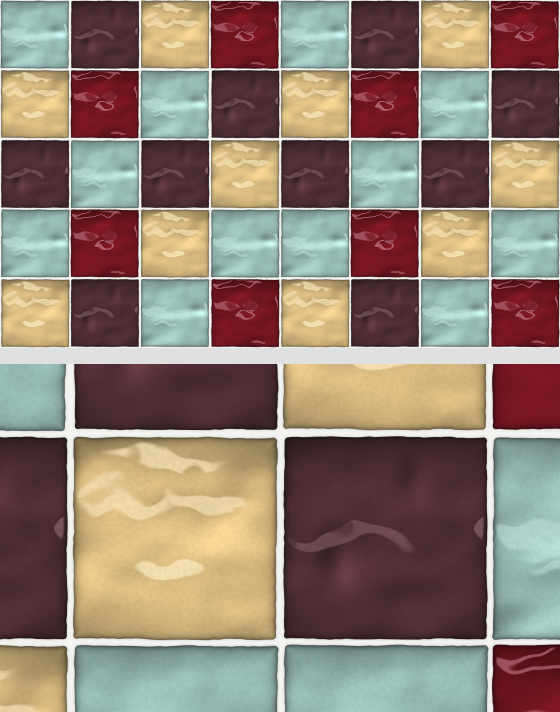
Top, the full canvas; bottom, a detail of the centre.
Give the GLSL for this pattern, as a Shadertoy shader.

```glsl
// Glossy hand-made square tiles in aqua, plum, sand and red on white grout
#define GRID vec2(8.0, 5.0)
#define HALF_SIZE 0.483
#define CORNER 0.018
#define EDGE_WOBBLE 0.012
#define TILT 0.016
#define SHIFT 0.012
#define RELIEF 0.75
#define GRAIN 0.045
#define GROUT vec3(0.96, 0.96, 0.95)

const int AQUA = 0, PLUM = 1, SAND = 2, RED = 3;

// Four-column colour order, bottom row first
const ivec4 LAYOUT[5] = ivec4[5](
    ivec4(SAND, PLUM, AQUA, RED), ivec4(AQUA, RED, SAND, AQUA),
    ivec4(PLUM, AQUA, PLUM, SAND), ivec4(SAND, RED, AQUA, PLUM),
    ivec4(AQUA, PLUM, SAND, RED));

const vec3 BASE[4] = vec3[4](vec3(0.62, 0.76, 0.735), vec3(0.305, 0.18, 0.205),
                             vec3(0.86, 0.745, 0.51), vec3(0.455, 0.085, 0.125));
const vec3 SHINE[4] = vec3[4](vec3(0.75, 0.87, 0.85), vec3(0.52, 0.37, 0.41),
                              vec3(0.96, 0.88, 0.70), vec3(0.70, 0.40, 0.46));

float hash(vec2 p) {
    vec3 q = fract(p.xyx * 0.1031);
    q += dot(q, q.yzx + 33.33);
    return fract((q.x + q.y) * q.z);
}

float noise(vec2 p) {
    vec2 i = floor(p), f = fract(p);
    f = f * f * (3.0 - 2.0 * f);
    return mix(mix(hash(i), hash(i + vec2(1, 0)), f.x),
               mix(hash(i + vec2(0, 1)), hash(i + vec2(1, 1)), f.x), f.y);
}

// Elliptical patch, outline and soft dent
float blob(vec2 p, vec2 c, vec2 r) { return 1.0 - smoothstep(0.82, 1.1, length((p - c) / r)); }
float ring(vec2 p, vec2 c, vec2 r) { return 1.0 - smoothstep(0.08, 0.28, abs(length((p - c) / r) - 1.0)); }
float dent(vec2 p, vec2 c, vec2 r) { p = (p - c) / r; return exp(-dot(p, p)); }

// Reflections on the glaze of each colour
float gloss(vec2 p, int kind) {
    vec2 seed = vec2(float(kind) * 17.0 + 3.0);
    vec2 w = p + 0.09 * (vec2(noise(p * vec2(7, 11) + seed), noise(p * vec2(9, 8) + seed + 40.0)) - 0.5);
    float broken = smoothstep(0.34, 0.5, noise(w * vec2(7, 20) + seed));
    if (kind == AQUA)
        return 0.55 * broken * max(blob(w, vec2(0.25, 0.53), vec2(0.22, 0.08)),
                               max(blob(w, vec2(0.46, 0.40), vec2(0.29, 0.07)),
                                   blob(w, vec2(0.72, 0.47), vec2(0.16, 0.04))))
             + 0.6 * blob(w, vec2(0.95, 0.58), vec2(0.02, 0.07));
    if (kind == PLUM) {
        float wave = 0.50 + 0.04 * sin(p.x * 13.0 + 2.6);
        float streak = blob(w, vec2(0.31, wave), vec2(0.30, 0.045));
        return 0.6 * streak * mix(0.45, 1.0, broken)
             + 0.75 * blob(w, vec2(0.955, 0.55), vec2(0.025, 0.08));
    }
    if (kind == SAND)
        return 0.75 * broken * max(blob(w, vec2(0.27, 0.70), vec2(0.24, 0.09)),
                               max(blob(w, vec2(0.66, 0.68), vec2(0.20, 0.05)),
                                   blob(w, vec2(0.45, 0.88), vec2(0.28, 0.045))))
             + 0.9 * blob(w, vec2(0.47, 0.33), vec2(0.15, 0.05));
    float red = max(blob(w, vec2(0.23, 0.63), vec2(0.21, 0.055)), blob(w, vec2(0.57, 0.62), vec2(0.10, 0.08)));
    red *= 0.7 * mix(0.25, 1.0, broken);
    red = max(red, 0.75 * ring(w, vec2(0.34, 0.92), vec2(0.29, 0.04)));
    red = max(red, 0.9 * ring(w, vec2(0.50, 0.49), vec2(0.11, 0.05)));
    red = max(red, 0.7 * blob(w, vec2(0.95, 0.67), vec2(0.02, 0.09)));
    return max(red, 0.6 * broken * blob(w, vec2(0.70, 0.11), vec2(0.11, 0.03)));
}

// Uneven surface height of each colour
float relief(vec2 p, int kind) {
    vec2 seed = vec2(float(kind) * 9.0);
    float h = 0.11 * noise(p * vec2(3, 5) + seed) + 0.035 * noise(p * vec2(7, 10) + seed);
    if (kind == AQUA) h -= 0.09 * dent(p, vec2(0.84, 0.54), vec2(0.15, 0.06));
    if (kind == PLUM) h -= 0.10 * dent(p, vec2(0.27, 0.38), vec2(0.07, 0.12))
                         + 0.06 * dent(p, vec2(0.64, 0.78), vec2(0.06, 0.10));
    return h;
}

void mainImage(out vec4 fragColor, in vec2 fragCoord) {
    vec2 grid = fragCoord / iResolution.xy * GRID;
    vec2 cell = min(floor(grid), GRID - 1.0);
    vec2 id = vec2(mod(cell.x, 4.0), cell.y);
    int kind = LAYOUT[int(id.y)][int(id.x)];
    float pixel = GRID.y / iResolution.y;

    // Slightly shifted and turned tile with ragged edges
    vec2 q = grid - cell - 0.5;
    q -= SHIFT * (vec2(hash(id + 5.0), hash(id + 19.0)) - 0.5);
    float tilt = TILT * (hash(vec2(float(kind) * 3.0 + 1.0, 7.0)) - 0.5);
    q += tilt * vec2(-q.y, q.x);
    vec2 p = q + 0.5;
    vec2 b = abs(q) - HALF_SIZE + CORNER;
    float d = length(max(b, 0.0)) + min(max(b.x, b.y), 0.0) - CORNER;
    d += EDGE_WOBBLE * (0.6 * noise(p * 9.0 + float(kind) * 11.0) + 0.4 * noise(p * 38.0) - 0.5);

    // Glaze: relief, pooled dark rim, reflections and fine grain
    float e = 0.03;
    float slope = (relief(p + vec2(-e, e), kind) - relief(p - vec2(-e, e), kind)) / (2.0 * e);
    vec3 color = BASE[kind] * (1.0 - RELIEF * 0.3 * slope);
    float inside = max(-d, 0.0);
    color *= 1.0 - 0.42 * exp(-inside / 0.013) - 0.14 * exp(-inside / 0.06);
    color *= 1.0 - 0.16 * smoothstep(0.80, 1.0, p.y + 0.08 * noise(p * vec2(6, 3)));
    color = mix(color, SHINE[kind], clamp(gloss(p, kind), 0.0, 1.0) * smoothstep(0.01, 0.025, inside));
    color *= 1.0 + GRAIN * (noise(p * 75.0) - 0.5);

    // Grout with a faint contact shadow
    vec3 grout = GROUT * (1.0 - 0.12 * exp(-max(d, 0.0) / 0.006));
    float tile = 1.0 - smoothstep(-0.7 * pixel, 0.7 * pixel, d);
    fragColor = vec4(mix(grout, color, tile), 1.0);
}
```
